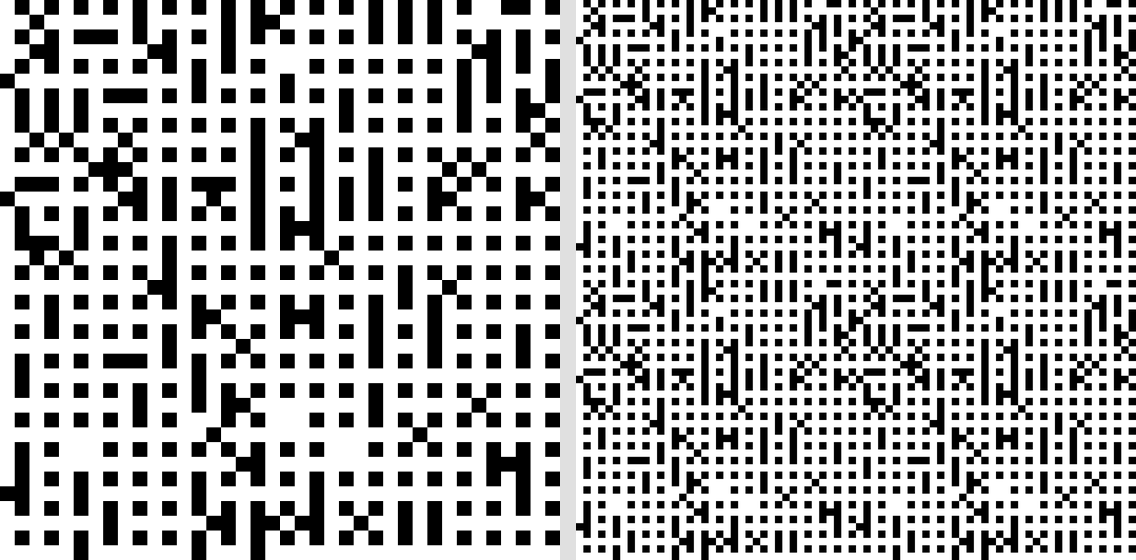
Left, the tile; right, the same tile 2 across and 2 down.
Give the GLSL for this pattern, as a Shadertoy shader.

```glsl
// Black square pillars on white, 19 by 19, joined at random into bars and maze-like knots.
// A 38 by 38 grid of square cells is filled by chance, with odds set by each cell's parity;
// cell indices wrap so the sheet tiles, and edges are smoothed by exact pixel coverage.

const float REPEATS = 19.0;
const float CELLS = 2.0 * REPEATS;

const float PILLAR_ODDS = 0.975;  // odd column, odd row: a few pillars are missing
const float BAR_ODDS = 0.225;     // odd column, even row: joins pillars vertically
const float BRIDGE_ODDS = 0.014;  // even column, odd row: rarely joins them sideways
const float CORNER_ODDS = 0.11;   // even column, even row: touches four pillar corners

const vec3 PAPER = vec3(1.0);
const vec3 INK = vec3(0.0);

float hash(vec2 p) {
    return fract(sin(dot(p, vec2(127.1, 311.7))) * 43758.5453);
}

// Chance that a cell is inked, from the parity of its column and row
float inkOdds(vec2 parity) {
    float evenRow = mix(CORNER_ODDS, BAR_ODDS, parity.x);
    float oddRow = mix(BRIDGE_ODDS, PILLAR_ODDS, parity.x);
    return mix(evenRow, oddRow, parity.y);
}

// 1 for an inked cell, 0 for an empty one; indices wrap at the canvas edge
float cellInk(vec2 cell, float count) {
    cell = mod(cell, count);
    return step(hash(cell + 0.5), inkOdds(mod(cell, 2.0)));
}

// Ink coverage of a pixel-sized box centred on p, both in cell units
float inkCoverage(vec2 p, vec2 pixel, float count) {
    vec2 q = p - 0.5;
    vec2 cell = floor(q);
    vec2 blend = clamp((q - cell - 0.5) / pixel + 0.5, 0.0, 1.0);
    float lower = mix(cellInk(cell, count), cellInk(cell + vec2(1.0, 0.0), count), blend.x);
    float upper = mix(cellInk(cell + vec2(0.0, 1.0), count), cellInk(cell + 1.0, count), blend.x);
    return mix(lower, upper, blend.y);
}

void mainImage(out vec4 fragColor, in vec2 fragCoord) {
    vec2 pixel = CELLS / iResolution.xy;
    float ink = inkCoverage(fragCoord * pixel, pixel, CELLS);
    fragColor = vec4(mix(PAPER, INK, ink), 1.0);
}
```
